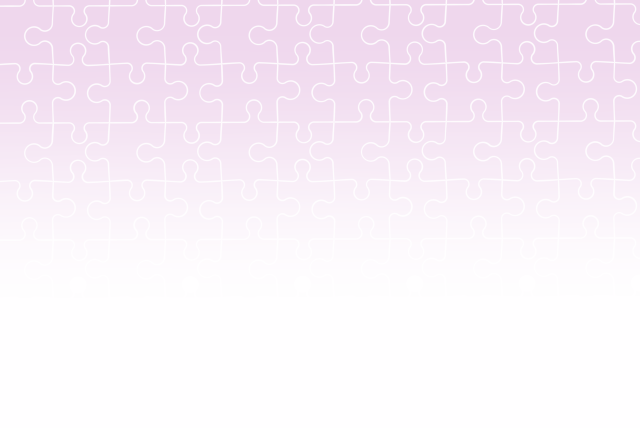
Write a Shadertoy shader that draws this pattern.

```glsl
// White outlines of interlocking jigsaw pieces on a lilac sky that fades down to white.
#define SPAN 768.0                  // design units across the canvas
#define PITCH vec2(67.35, 70.2)     // size of one piece
#define CORNER vec2(64.0, 77.6)     // a grid crossing, measured from the top left
#define TILT 0.0035                 // slope of the rows
#define STROKE 0.85                 // half width of the outline
#define STROKE_VARIATION 0.3
#define STROKE_OPACITY 0.88
#define FADE vec2(20.0, 365.0)      // start and end of the fade, from the top
#define LAST_ROW 4.0                // row line below which all is white
#define LILAC vec3(0.937, 0.843, 0.930)
#define WHITE vec3(1.0, 0.997, 1.0)

const float PI = 3.14159265;

vec2 gradientAt(vec2 cell) {
    float angle = 2.0 * PI * fract(sin(dot(cell, vec2(127.1, 311.7))) * 4375.85);
    return vec2(cos(angle), sin(angle));
}

float gradientNoise(vec2 p) {
    vec2 i = floor(p), f = fract(p), e = vec2(1.0, 0.0);
    vec2 s = f * f * f * (f * (f * 6.0 - 15.0) + 10.0);
    float low = mix(dot(gradientAt(i), f),
                    dot(gradientAt(i + e.xy), f - e.xy), s.x);
    float high = mix(dot(gradientAt(i + e.yx), f - e.yx),
                     dot(gradientAt(i + e.xx), f - e.xx), s.x);
    return mix(low, high, s.y);
}

// Distance to a straight edge with a round knob, joined by two fillet arcs.
// p.x runs along the edge from the knob axis, p.y points out of the knob.
float knobEdge(vec2 p, float depth, float radius) {
    p.x = abs(p.x);
    float fillet = 0.4 * depth;
    float reach = radius + fillet, drop = depth - fillet;
    float side = sqrt(reach * reach - drop * drop);
    vec2 q = p - vec2(0.0, depth);
    bool mouth = side * q.y + drop * q.x < 0.0;
    float bulb = mouth ? 1e3 : abs(length(q) - radius);
    if (p.x > side) return min(abs(p.y), bulb);
    return mouth ? abs(length(p - vec2(side, fillet)) - fillet) : bulb;
}

// Row edge: knobs alternate up and down like a checkerboard.
float rowEdge(vec2 p, float column, float row) {
    vec2 start = CORNER + PITCH * vec2(column, row);
    float oddColumn = mod(column, 2.0), oddRow = mod(row, 2.0);
    bool down = mod(column + row, 2.0) > 0.5;
    float shift = down ? mix(-2.5, -0.5, oddColumn) : mix(-4.0, 5.0, oddColumn);
    float bow = -1.4 * (1.0 - oddRow) * sin(PI * (p.x - start.x) / PITCH.x);
    vec2 local = p - start - vec2(0.5 * PITCH.x + shift, 0.0);
    if (!down) local.y = -local.y;
    return knobEdge(local - vec2(0.0, bow), down ? 15.6 : 17.6, 9.1);
}

// Column edge: odd lines point left, even lines alternate deep left and right.
float columnEdge(vec2 p, float column, float row) {
    vec2 start = CORNER + PITCH * vec2(column, row);
    bool evenLine = mod(column, 2.0) < 0.5, evenRow = mod(row, 2.0) < 0.5;
    bool right = evenLine && evenRow;
    bool deep = evenLine && !evenRow;
    float shift = right ? -3.3 : (deep ? 1.0 : -0.4);
    float bow = (evenRow ? -1.0 : 1.5) * sin(PI * (p.y - start.y) / PITCH.y);
    vec2 local = (p - start - vec2(0.0, 0.5 * PITCH.y + shift)).yx;
    if (!right) local.y = -local.y;
    return knobEdge(local - vec2(0.0, bow), deep ? 21.8 : 16.2, 11.0);
}

void mainImage(out vec4 fragColor, in vec2 fragCoord) {
    float pixel = SPAN / iResolution.x;
    vec2 p = vec2(fragCoord.x, iResolution.y - fragCoord.y) * pixel;

    // Sky with faint horizontal streaks
    float fade = smoothstep(FADE.x, FADE.y, p.y);
    float streak = gradientNoise(p * vec2(0.006, 0.07));
    fade += 0.12 * streak * fade * (1.0 - fade);
    vec3 color = mix(LILAC, WHITE, 0.97 * fade);

    // Nearest outline among the four edges around this cell
    p.y += TILT * p.x;
    vec2 cell = floor((p - CORNER) / PITCH);
    float outline = 1e3;
    for (int k = 0; k < 2; k++) {
        float next = float(k);
        outline = min(outline, rowEdge(p, cell.x, cell.y + next));
        outline = min(outline, columnEdge(p, cell.x + next, cell.y));
    }

    // White ground below the last row, with its upward knobs
    vec2 ground = p - CORNER - vec2(0.0, LAST_ROW * PITCH.y);
    float knobX = mod(ground.x, 2.0 * PITCH.x) - 0.5 * PITCH.x + 4.0;
    float groundDistance = min(-ground.y, length(vec2(knobX, ground.y + 16.0)) - 9.5);
    color = mix(color, WHITE, 1.0 - smoothstep(-pixel, pixel, groundDistance));

    // Outline of uneven thickness
    float width = STROKE + STROKE_VARIATION * gradientNoise(p * 0.04);
    float ink = 1.0 - smoothstep(width - 0.7 * pixel, width + 0.7 * pixel, outline);
    color = mix(color, WHITE, STROKE_OPACITY * ink);

    fragColor = vec4(color, 1.0);
}
```
